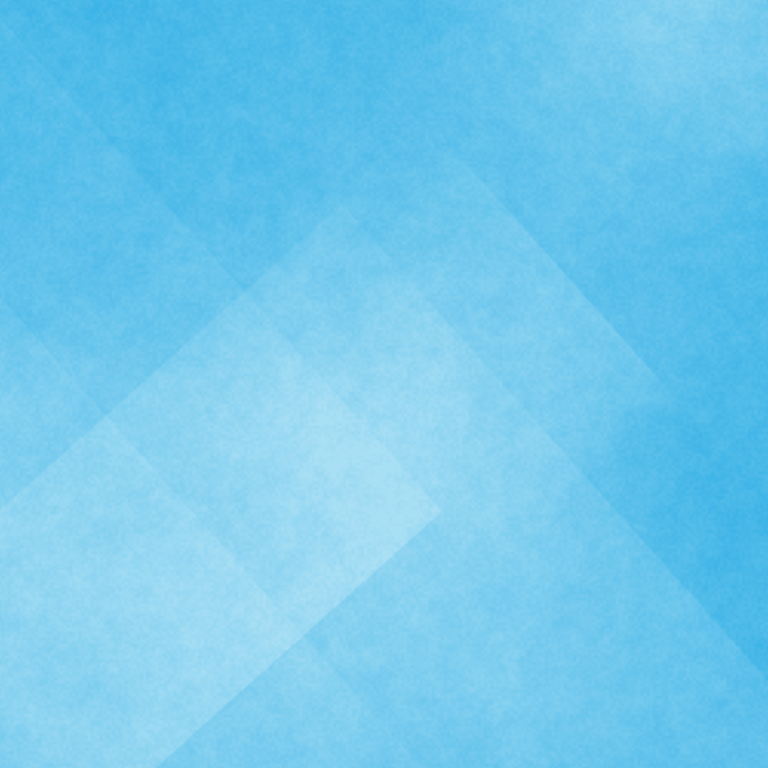
Reproduce this background procedurally as a WebGL 2 fragment shader.

```glsl
#version 300 es
precision highp float;

uniform vec2 u_resolution;
out vec4 outColor;

float hash(vec2 p) {
  vec3 q = fract(vec3(p.xyx) * 0.1031);
  q += dot(q, q.yzx + 33.33);
  return fract((q.x + q.y) * q.z);
}

float valueNoise(vec2 p) {
  vec2 cell = floor(p), f = fract(p);
  f = f * f * (3.0 - 2.0 * f);
  return mix(mix(hash(cell), hash(cell + vec2(1, 0)), f.x),
             mix(hash(cell + vec2(0, 1)), hash(cell + vec2(1, 1)), f.x), f.y);
}

// Layered noise centred on zero
float fbm(vec2 p) {
  float sum = 0.0, amplitude = 0.5;
  for (int i = 0; i < 5; i++) {
    sum += amplitude * (valueNoise(p) - 0.5);
    p = mat2(1.6, 1.2, -1.2, 1.6) * p + 17.3;
    amplitude *= 0.6;
  }
  return sum;
}

float glow(vec2 p, vec2 centre, vec2 radius) {
  vec2 d = (p - centre) / radius;
  return exp(-dot(d, d));
}

// One where x lies below the edge
float below(float x, float edge) {
  return 1.0 - smoothstep(edge - 0.002, edge + 0.002, x);
}

void main() {
  vec2 p = gl_FragCoord.xy / u_resolution;

  // Diagonal frame: x runs down right, y runs up right
  vec2 q = vec2(dot(p, vec2(0.667, -0.745)), dot(p, vec2(0.745, 0.667)));

  // Soft clouds of light, with ragged rims
  vec2 w = p + 0.12 * vec2(fbm(p * 8.0), fbm(p * 8.0 + 40.0));
  float tone = 0.29;
  tone += 0.175 * glow(w, vec2(0.45, 0.46), vec2(0.27, 0.26));
  tone += 0.07 * glow(w, vec2(0.62, 0.52), vec2(0.24, 0.26));
  tone += 0.10 * glow(w, vec2(0.0, 0.42), vec2(0.22, 0.20));
  tone += 0.10 * glow(w, vec2(0.22, 0.10), vec2(0.40, 0.24));
  tone += 0.07 * glow(w, vec2(0.66, 0.14), vec2(0.28, 0.22));
  tone += 0.23 * glow(w, vec2(0.90, 1.03), vec2(0.24, 0.18));
  tone += 0.06 * glow(w, vec2(0.78, 0.84), vec2(0.26, 0.18));
  tone -= 0.03 * glow(w, vec2(0.97, 0.36), vec2(0.14, 0.22));

  // Translucent sheets lying left of the falling edges
  float beforeCorner = below(q.x, 0.135);
  tone += 0.042 * below(q.y, 0.651) * beforeCorner;
  tone += 0.042 * below(q.y, 0.409) * (1.0 - 0.4 * smoothstep(0.15, 0.42, q.x));
  float pastStart = 1.0 - below(q.x, -0.25);
  float underMiddle = below(q.y, 0.821) * pastStart;
  tone += underMiddle * mix(0.012, 0.065, smoothstep(-0.1, 0.4, q.x));

  // Bright rising strip, whose far end dissolves
  float softEnd = 1.0 - smoothstep(0.0, 0.50, q.x);
  float strip = mix(beforeCorner, softEnd, smoothstep(0.61, 0.68, q.y));
  tone += 0.05 * underMiddle * strip * (1.0 - 0.6 * smoothstep(0.55, 0.82, q.y));

  // Upper right sheet fading inward from its edge
  float sheet = below(q.y, 0.977) * exp(-max(0.977 - q.y, 0.0) / 0.22);
  sheet *= smoothstep(-0.30, 0.05, q.x);
  tone += 0.09 * sheet * (1.0 - smoothstep(0.165, 0.25, q.x));
  tone += 0.015 * (1.0 - below(q.x, 0.178)) * (1.0 - below(q.y, 0.977));

  // Mottled paper and fine grain
  tone += 0.07 * fbm(p * 9.0) + 0.085 * fbm(p * 48.0 + 9.0);
  tone += 0.055 * (valueNoise(p * 250.0) - 0.5);

  // Sky blue ramp driven by the tone
  tone = clamp(tone, 0.24, 0.66);
  outColor = vec4(tone, 0.61 + 0.4 * tone, 0.875 + 0.125 * tone, 1.0);
}
```
